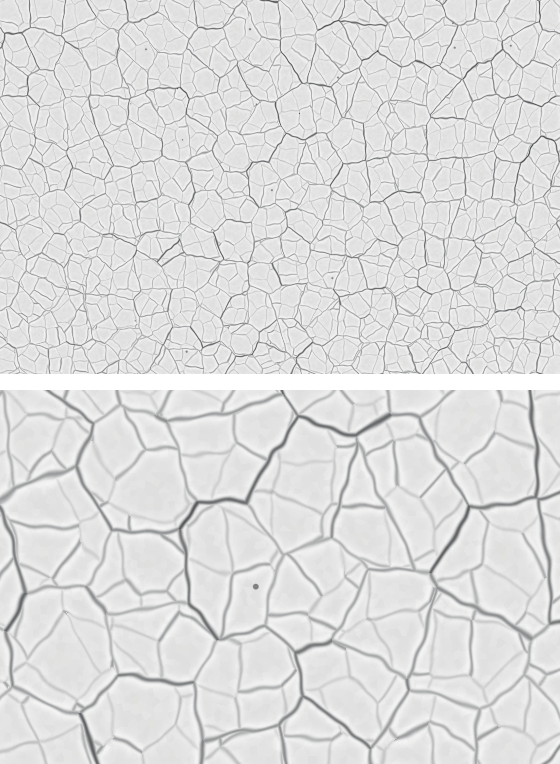
Top, the full canvas; bottom, a detail of the centre.
Write a WebGL 1 fragment shader that draws this texture.

```glsl
precision highp float;
uniform vec2 u_resolution;

const vec3 PAINT = vec3(0.882, 0.883, 0.881);
const vec3 CRACK_TINT = vec3(1.0, 0.99, 0.975);
const float PLATE_SCALE = 14.0;   // plates per canvas height, at the bottom
const float CHIP_SCALE = 24.0;    // smaller pieces inside each plate
const float GROUP_SCALE = 0.42;   // groups of plates, relative to plates
const float GROWTH = 0.2;         // how much plates grow toward the top
const float JITTER = 0.9;
const float LINE_WIDTH = 0.0019;
const float RIM_WIDTH = 0.0062;
const float RIM_LIGHT = 0.29;     // rim brightness, relative to crack depth
const float RIM_LIMIT = 0.34;     // crack depth that gives the brightest rim
const vec2 PLATE_DEPTH = vec2(0.25, 0.52);
const vec2 CHIP_DEPTH = vec2(0.09, 0.37);
const float GROUP_DEPTH = 0.14;
const float GRAIN_SCALE = 150.0;
const float GRAIN_DEPTH = 0.024;
const float SPECK_SCALE = 9.0;
const float SPECK_SHARE = 0.14;
const float SPECK_RADIUS = 0.003;

vec2 hash2(vec2 c) {
  vec2 k = vec2(dot(c, vec2(127.1, 311.7)), dot(c, vec2(269.5, 183.3)));
  return fract(sin(k) * 43758.5);
}

vec2 site(vec2 cell) {
  return cell + 0.5 + JITTER * (hash2(cell) - 0.5);
}

vec2 nearestCell(vec2 u) {
  vec2 base = floor(u), best = base;
  float nearest = 9.0;
  for (int j = -1; j <= 1; j++)
    for (int i = -1; i <= 1; i++) {
      vec2 cell = base + vec2(float(i), float(j));
      vec2 gap = site(cell) - u;
      float d = dot(gap, gap);
      if (d < nearest) { nearest = d; best = cell; }
    }
  return best;
}

vec2 groupOf(vec2 plate) {
  return nearestCell(site(plate) * GROUP_SCALE);
}

// Layered sines that make the crack lines waver
vec2 waver(vec2 p) {
  vec2 slow = sin(p.yx * vec2(57.0, 63.0) + 2.0 * sin(p * 37.0));
  vec2 quick = sin(p.yx * vec2(189.0, 211.0) + 2.0 * sin(p * 113.0));
  return 0.0019 * slow + 0.0009 * quick;
}

// x: depth of the crack, y: light on its rim; unit turns cells into heights
vec2 cracks(vec2 u, vec2 home, float unit, float weight, bool isPlate) {
  vec2 center = site(home), result = vec2(0.0);
  vec2 homeGroup = groupOf(home);
  float minWidth = 0.62 / u_resolution.y;
  for (int j = -2; j <= 2; j++)
    for (int i = -2; i <= 2; i++) {
      if (i == 0 && j == 0) continue;
      vec2 other = home + vec2(float(i), float(j));
      vec2 neighbor = site(other);
      float d = dot(0.5 * (center + neighbor) - u, normalize(neighbor - center)) * unit;
      if (d > 3.0 * RIM_WIDTH) continue;
      float r = hash2(home + other + 0.5).x;
      float depth = mix(CHIP_DEPTH.x, CHIP_DEPTH.y, r * r) * weight;
      if (isPlate) {
        depth = mix(PLATE_DEPTH.x, PLATE_DEPTH.y, r * r);
        if (distance(homeGroup, groupOf(other)) > 0.5) depth += GROUP_DEPTH * weight;
      }
      float width = max(LINE_WIDTH * (0.85 + 0.5 * depth), minWidth);
      float line = exp(-d * d / (width * width));
      float rim = exp(-d * d / (RIM_WIDTH * RIM_WIDTH));
      result = max(result, vec2(depth * line, rim * min(depth, RIM_LIMIT)));
    }
  return result;
}

// Sparse dark dots, one at most per cell
float specks(vec2 p) {
  vec2 cell = nearestCell(p * SPECK_SCALE);
  vec2 chance = hash2(cell + 71.0);
  float d = length(p * SPECK_SCALE - site(cell)) / SPECK_SCALE;
  float soft = 0.7 / u_resolution.y;
  float radius = SPECK_RADIUS * (0.4 + 0.6 * chance.y);
  return step(chance.x, SPECK_SHARE) * (1.0 - smoothstep(radius - soft, radius + soft, d));
}

// Faint cellular mottling of the paint, centered on zero
float grain(vec2 p) {
  return hash2(nearestCell(p * GRAIN_SCALE) + 31.0).x - 0.5;
}

void main() {
  vec2 p = (gl_FragCoord.xy - vec2(0.5 * u_resolution.x, 0.0)) / u_resolution.y;
  float growth = 1.0 + GROWTH * p.y;
  vec2 q = (p + waver(p)) / growth;
  float spread = pow(growth, 1.5);

  // Deeper cracks toward the upper right, finer ones toward the bottom
  float darkness = clamp(0.5 + 0.6 * p.y + 0.35 * p.x, 0.3, 1.4);
  float fineness = 1.1 - 0.25 * p.y;
  vec2 plateUv = q * PLATE_SCALE;
  vec2 plate = nearestCell(plateUv);
  vec2 major = cracks(plateUv, plate, spread / PLATE_SCALE, darkness, true);

  // Each plate gets its own pieces, so thin cracks stop at its edge
  vec2 chipUv = q * CHIP_SCALE + floor(hash2(plate + 17.0) * 60.0);
  vec2 minor = cracks(chipUv, nearestCell(chipUv), spread / CHIP_SCALE, fineness, false);

  float depth = max(major.x, minor.x);
  float rim = max(major.y, minor.y);
  float shade = 0.002 * sin(p.x * 3.1 + 1.5 * sin(p.y * 4.0));
  vec3 color = PAINT + shade + GRAIN_DEPTH * grain(p) + RIM_LIGHT * rim - depth * CRACK_TINT;
  color -= 0.38 * specks(p);
  gl_FragColor = vec4(color, 1.0);
}
```
